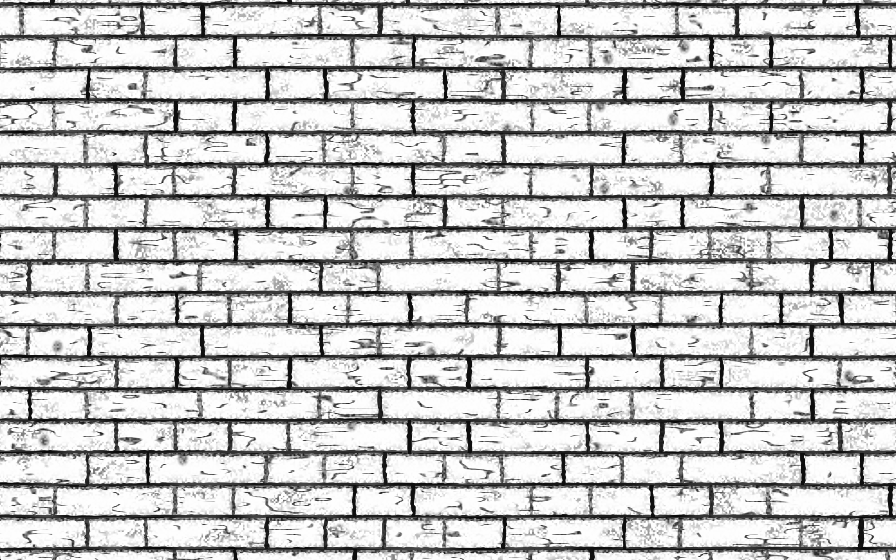
Reproduce this texture procedurally as a Shadertoy shader.

```glsl
// Stark black-and-white brick wall in Flemish bond: long and short bricks alternate,
// with slipped courses in a lower band. Each course finds its nearest upright joint by
// formula; layered value noise roughens the mortar and adds cracks, soot and stains.

// Lengths are fractions of the canvas height.
const float COURSE = 0.0572;       // height of one course
const float FIRST_BED = 0.0083;    // first bed joint, measured from the top
const float PERIOD = 0.3188;       // one short brick plus one long brick
const float HEADER = 0.1050;       // length of the short brick
const float ODD_START = 0.1560;    // first short brick in odd courses
const float EVEN_START = -0.0060;  // first short brick in even courses
const float BAND_SHIFT = 0.0980;   // offset of the slipped courses
const vec2 BAND = vec2(8.5, 14.5); // course range that slips
const vec2 ZONES = vec2(0.333, 1.073);       // where the bond breaks inside the band
const vec2 ZONE_SHIFT = vec2(-0.202, 0.133); // slip left and right of the breaks
const float SPLIT_RATE = 0.10;     // share of long bricks cut in two
const float BUSY_COURSE = 8.0;     // course with many cut bricks
const float BUSY_RATE = 0.60;
const float JOINT_HALF = 0.0037;   // half width of an upright joint
const float WEAR = 1.0;            // strength of marks on the brick faces
const vec3 PAPER = vec3(0.995);
const vec3 INK = vec3(0.025);

float hash(vec2 p) {
    vec3 q = fract(vec3(p.xyx) * 0.1031);
    q += dot(q, q.yzx + 33.33);
    return fract((q.x + q.y) * q.z);
}

float noise(vec2 p) {
    vec2 i = floor(p), f = fract(p);
    f = f * f * (3.0 - 2.0 * f);
    return mix(mix(hash(i), hash(i + vec2(1, 0)), f.x),
               mix(hash(i + vec2(0, 1)), hash(i + vec2(1, 1)), f.x), f.y);
}

float fbm(vec2 p) {
    return 0.55 * noise(p) + 0.30 * noise(p * 2.1 + 7.3) + 0.15 * noise(p * 4.3 + 19.1);
}

// Soft band that is 1 inside the half width and 0 outside
float band(float dist, float halfWidth, float soft) {
    return 1.0 - smoothstep(halfWidth - soft, halfWidth + soft, dist);
}

// Distance to the nearest upright joint, and a random value for that joint
vec2 uprightJoint(float x, float row) {
    float start = mod(row, 2.0) > 0.5 ? ODD_START : EVEN_START;
    if (row > BAND.x && row < BAND.y) {
        start += BAND_SHIFT;
        if (x < ZONES.x) start += ZONE_SHIFT.x;
        if (x > ZONES.y) start += ZONE_SHIFT.y;
    } else if (row < 1.5) {
        start += BAND_SHIFT;
    }
    float cell = floor((x - start) / PERIOD);
    float rate = row == BUSY_COURSE ? BUSY_RATE : SPLIT_RATE;
    vec2 nearest = vec2(1.0, 0.0);
    for (int k = 0; k < 4; k++) {
        float side = float(k % 3);
        float owner = cell + float(k / 3);
        if (k == 2 && hash(vec2(cell + 51.0, row + 17.0)) > rate) continue;
        float offset = side < 0.5 ? 0.0 : side < 1.5 ? HEADER : 0.5 * (HEADER + PERIOD);
        float id = hash(vec2(owner * 3.0 + side + 40.0, row * 7.0 + 3.0));
        float dist = abs(x - start - owner * PERIOD - offset - (id - 0.5) * 0.006);
        if (dist < nearest.x) nearest = vec2(dist, id);
    }
    return nearest;
}

// Rare soft round stains, one candidate per grid cell
float stains(vec2 p) {
    vec2 g = p * 7.0, cell = floor(g);
    float seed = hash(cell + 91.0);
    vec2 centre = 0.25 + 0.5 * vec2(hash(cell + 13.0), hash(cell + 29.0));
    float dist = length((g - cell - centre) * vec2(1.0, 0.8));
    return step(0.72, seed) * (1.0 - smoothstep(0.02, 0.09, dist));
}

void mainImage(out vec4 fragColor, in vec2 fragCoord) {
    vec2 p = fragCoord / iResolution.y;
    float soft = max(0.0010, 0.6 / iResolution.y);

    // Course number and signed height below the nearest bed joint
    float sag = (noise(vec2(p.x * 6.0, p.y * 9.0)) - 0.5) * 0.003;
    float level = (1.0 - p.y - FIRST_BED + sag) / COURSE;
    float row = floor(level) + 1.0;
    float below = (fract(level + 0.5) - 0.5) * COURSE;

    // Rough edges and grain
    float rag = (noise(p * 190.0) - 0.5) * 0.0034;
    float grain = noise(p * 310.0 + 5.0);
    float lean = (noise(p * 38.0 + 3.0) - 0.5) * 0.003;
    vec2 joint = uprightJoint(p.x + lean, row);

    // Bed joints: black shadow under each brick, speckled mortar below it
    float shade = mix(0.72, 1.0, noise(vec2(p.x * 24.0, row * 5.0)));
    float shadow = band(abs(below + 0.0007 + rag * 0.5), 0.0030, soft) * shade;
    float mortar = band(abs(below - 0.0031 + rag), 0.0032, soft) * mix(0.25, 0.95, grain);

    // Upright joints: some solid black, some pale and crumbly
    float solid = smoothstep(0.25, 0.75, joint.y);
    float width = JOINT_HALF * mix(0.85, 1.15, fract(joint.y * 7.0));
    float upright = band(joint.x + rag, width, soft) * mix(0.25 + 0.65 * grain, 0.97, solid);

    // Brick faces: soot at the edges, dusty patches, thin cracks and stains
    float edge = min(abs(below), joint.x);
    float soot = exp(-edge * 190.0) * smoothstep(0.35, 0.9, grain) * 0.8;
    float worn = noise(vec2(p.x * 7.0, row * 11.0 + 2.0));
    float dust = smoothstep(0.52, 0.80, fbm(p * vec2(24.0, 44.0) + row * 3.0))
               * smoothstep(0.30, 0.85, grain) * mix(0.15, 0.65, worn);
    float ridge = abs(noise(p * vec2(26.0, 120.0) + row * 9.0) - 0.5);
    float gate = smoothstep(0.56, 0.68, noise(p * vec2(38.0, 65.0) + 31.0) + 0.25 * (worn - 0.5));
    float crack = (1.0 - smoothstep(0.02, 0.10, ridge)) * gate * mix(0.4, 0.9, grain);
    float stain = stains(p) * mix(0.25, 0.75, grain);
    float face = WEAR * max(max(soot, dust), max(crack, stain));

    float ink = max(max(shadow, mortar), max(upright, face));
    fragColor = vec4(mix(PAPER, INK, clamp(ink, 0.0, 1.0)), 1.0);
}
```
